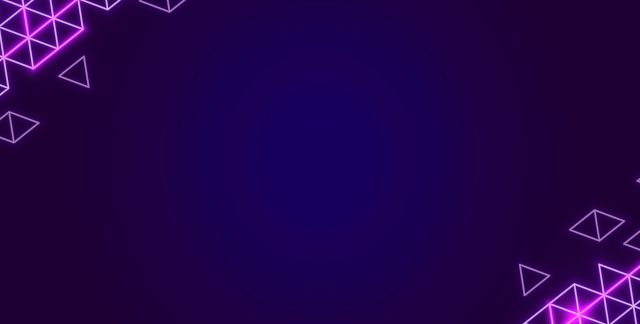
Write a Shadertoy shader that draws this background.

```glsl
// Dark violet radial backdrop with glowing neon triangle lattices in two opposite corners.

// Layout, in units of the canvas height
const float ASPECT = 1.96;
const vec2 GLOW_CENTER = vec2(0.98, 0.515);
const vec2 EDGE_U = vec2(0.0760, 0.0607);
const vec2 EDGE_V = vec2(0.0906, -0.0340);
const vec2 ORIGIN_TOP = vec2(0.1633, 0.9439);
const vec2 ORIGIN_BOTTOM = vec2(1.8495, 0.0893);
const float LINE_HALF = 0.0026;

// Colours
const vec3 CENTER_BLUE = vec3(0.090, 0.0, 0.365);
const vec3 OUTER_PLUM = vec3(0.118, 0.0, 0.205);
const vec3 LINE_PINK = vec3(0.92, 0.80, 0.95);
const vec3 LOOSE_PINK = vec3(0.74, 0.60, 0.79);
const vec3 HALO_VIOLET = vec3(0.34, 0.04, 0.62);
const vec3 HOT_MAGENTA = vec3(0.95, 0.08, 0.90);

// Loose shapes: corner position, then 0 = lower half, 1 = upper half, 2 = both
const int LOOSE_COUNT = 7;
const vec3 LOOSE[LOOSE_COUNT] = vec3[](
    vec3(0.181, 0.765, 0.0), vec3(-0.048, 0.594, 2.0), vec3(0.4286, 0.9974, 2.0),
    vec3(1.516, 0.1224, 1.0), vec3(1.745, 0.2908, 2.0),
    vec3(1.911, 0.2474, 2.0), vec3(1.952, 0.4413, 0.0));

float segment(vec2 p, vec2 a, vec2 b) {
    vec2 ab = b - a;
    return length(p - a - ab * clamp(dot(p - a, ab) / dot(ab, ab), 0.0, 1.0));
}

// Outline of one half of the rhombus that starts at corner k
float triangle(vec2 p, vec2 k, int upper) {
    vec2 a = k + EDGE_U, b = k + EDGE_V;
    vec2 c = upper == 1 ? a + EDGE_V : k;
    return min(segment(p, a, b), min(segment(p, b, c), segment(p, c, a)));
}

vec2 latticePoint(vec2 origin, float s, float t) {
    return origin + s * EDGE_U + t * EDGE_V;
}

// Which lattice halves belong to each corner cluster
bool inTop(ivec2 c, int upper) {
    int diagonal = c.x + c.y + upper;
    bool body = c.y <= 0 && diagonal <= 0 && (c.x >= -2 || diagonal <= -3);
    return body || c == ivec2(1, 0);
}

bool inBottom(ivec2 c, int upper) {
    return c.y >= 0 || (c.y == -1 && (c.x < 0 || (c.x == 0 && upper == 1)));
}

// Distance to the nearest drawn edge, searching only neighbouring cells
float cluster(vec2 p, vec2 origin, bool top) {
    ivec2 home = ivec2(floor(inverse(mat2(EDGE_U, EDGE_V)) * (p - origin)));
    float d = 1.0;
    for (int j = -1; j <= 1; j++)
    for (int i = -1; i <= 1; i++)
    for (int h = 0; h < 2; h++) {
        ivec2 c = home + ivec2(i, j);
        if (top ? inTop(c, h) : inBottom(c, h))
            d = min(d, triangle(p, latticePoint(origin, float(c.x), float(c.y)), h));
    }
    return d;
}

float stroke(float d, float aa) {
    return 1.0 - smoothstep(LINE_HALF - aa, LINE_HALF + aa, d);
}

float blob(vec2 p, vec2 center, float radius) {
    vec2 q = (p - center) / radius;
    return exp(-dot(q, q));
}

vec3 backdrop(vec2 p) {
    float r = length((p - GLOW_CENTER) * vec2(1.0, 0.9));
    vec3 col = mix(CENTER_BLUE, OUTER_PLUM, smoothstep(0.05, 0.85, r));
    float rings = exp(-pow((r - 0.255) / 0.045, 2.0)) + 0.5 * exp(-pow((r - 0.50) / 0.06, 2.0));
    return col + vec3(0.016, 0.0, -0.008) * rings;
}

void mainImage(out vec4 fragColor, in vec2 fragCoord) {
    vec2 p = fragCoord / iResolution.xy * vec2(ASPECT, 1.0);
    float aa = max(0.8 / iResolution.y, 0.0014);
    vec3 col = backdrop(p);

    // Distances to the clusters and the loose shapes
    float net = min(cluster(p, ORIGIN_TOP, true), cluster(p, ORIGIN_BOTTOM, false));
    float loose = 1.0;
    for (int i = 0; i < LOOSE_COUNT; i++)
    for (int h = 0; h < 2; h++)
        if (LOOSE[i].z > 1.5 || int(LOOSE[i].z) == h)
            loose = min(loose, triangle(p, LOOSE[i].xy, h));

    // Highlighted edges
    vec2 T = ORIGIN_TOP, B = ORIGIN_BOTTOM;
    float hot = segment(p, latticePoint(T, -2.0, 1.0), latticePoint(T, 0.0, 1.0));
    hot = min(hot, segment(p, latticePoint(T, -2.0, 0.0), latticePoint(T, 1.0, 0.0)));
    hot = min(hot, segment(p, latticePoint(T, 0.0, -1.0), latticePoint(T, -1.0, 0.0)));
    hot = min(hot, segment(p, latticePoint(B, -2.0, 0.0), latticePoint(B, 2.0, 0.0)));
    hot = min(hot, segment(p, latticePoint(B, -1.0, -1.0), latticePoint(B, -2.0, 0.0)));

    // Halos
    float corner = blob(p, vec2(0.06, 0.98), 0.16) + blob(p, vec2(1.84, 0.03), 0.16);
    col += HALO_VIOLET * (0.55 * exp(-net / 0.012) + 0.16 * corner);
    col += HALO_VIOLET * 0.32 * exp(-loose / 0.009);
    col += HOT_MAGENTA * (0.65 * exp(-hot / 0.009) + 0.65 * blob(p, vec2(1.765, 0.025), 0.045));

    // Lines
    col = mix(col, LOOSE_PINK, 0.85 * stroke(loose, aa));
    vec3 netColor = mix(LINE_PINK, vec3(1.0, 0.55, 0.97), exp(-hot / 0.006));
    col = mix(col, netColor, 0.9 * stroke(net, aa));
    fragColor = vec4(clamp(col, 0.0, 1.0), 1.0);
}
```
